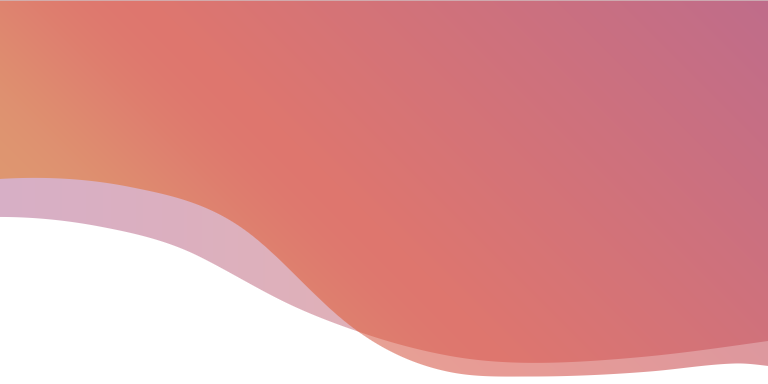
This background is drawn by a Shadertoy shader. Its source:

```glsl
// Diagonal sunset gradient above two crossing waves on a white ground.

// Colours
const vec3 WHITE        = vec3(1.0);
const vec3 ORANGE       = vec3(0.871, 0.588, 0.439);
const vec3 CORAL        = vec3(0.871, 0.463, 0.431);
const vec3 MAUVE        = vec3(0.749, 0.424, 0.541);
const vec3 LILAC        = vec3(0.843, 0.686, 0.776);
const vec3 DUSTY_PINK   = vec3(0.878, 0.690, 0.720);
const vec3 TOP_LINE     = vec3(0.810, 0.730, 0.740);

// Positions, in canvas heights
const float ORANGE_STOP = -1.47;
const float CORAL_STOP  = -0.635;
const float MAUVE_STOP  = 1.0;
const float CROSSING_X  = 0.943;
const float LINE_WIDTH  = 0.002;
const float VEIL        = 0.27;   // whitening where the front wave dips lower

// Wave knots: x, height, slope
const int KNOTS = 9;
const vec3 FRONT_WAVE[KNOTS] = vec3[KNOTS](
    vec3(0.000, 0.534, 0.06),  vec3(0.339, 0.513, -0.20),
    vec3(0.651, 0.391, -0.77), vec3(0.872, 0.185, -0.88),
    vec3(1.172, 0.031, -0.20), vec3(1.380, 0.0195, 0.00),
    vec3(1.693, 0.0326, 0.08), vec3(1.914, 0.0534, 0.03),
    vec3(2.000, 0.047, -0.12));
const vec3 BACK_WAVE[KNOTS] = vec3[KNOTS](
    vec3(0.000, 0.435, 0.00),  vec3(0.260, 0.410, -0.19),
    vec3(0.521, 0.331, -0.50), vec3(0.755, 0.207, -0.47),
    vec3(0.943, 0.133, -0.34), vec3(1.172, 0.073, -0.18),
    vec3(1.393, 0.055, 0.00),  vec3(1.667, 0.070, 0.09),
    vec3(2.000, 0.112, 0.14));

// Cubic Hermite curve through the knots
float waveHeight(float x, vec3 knots[KNOTS]) {
    vec3 a = knots[0];
    vec3 b = knots[1];
    for (int i = 1; i < KNOTS - 1; i++) {
        if (x >= knots[i].x) {
            a = knots[i];
            b = knots[i + 1];
        }
    }
    float span = b.x - a.x;
    float t = (x - a.x) / span;
    float s = 1.0 - t;
    return a.y * s * s * (1.0 + 2.0 * t) + b.y * t * t * (3.0 - 2.0 * t)
         + span * t * s * (a.z * s - b.z * t);
}

// Smooth coverage of the side where the field is positive
float coverage(float field) {
    float pixel = length(vec2(dFdx(field), dFdy(field)));
    return clamp(0.5 + field / max(pixel, 1e-6), 0.0, 1.0);
}

// Three-stop gradient running toward the upper right
vec3 sunset(vec2 p) {
    float along = p.x + p.y - 2.0;
    vec3 warm = mix(ORANGE, CORAL, smoothstep(0.0, 1.0,
        clamp((along - ORANGE_STOP) / (CORAL_STOP - ORANGE_STOP), 0.0, 1.0)));
    return mix(warm, MAUVE,
        clamp((along - CORAL_STOP) / (MAUVE_STOP - CORAL_STOP), 0.0, 1.0));
}

void mainImage(out vec4 fragColor, in vec2 fragCoord) {
    vec2 p = fragCoord / iResolution.xy * vec2(2.0, 1.0);

    float aboveFront = coverage(p.y - waveHeight(p.x, FRONT_WAVE));
    float aboveBack = coverage(p.y - waveHeight(p.x, BACK_WAVE));

    // Back wave on white, then the gradient with its veiled lower strip
    vec3 backColor = mix(LILAC, DUSTY_PINK, clamp(p.x / CROSSING_X, 0.0, 1.0));
    vec3 color = mix(WHITE, backColor, aboveBack);
    vec3 sky = sunset(p);
    vec3 front = mix(mix(sky, WHITE, VEIL), sky, aboveBack);
    color = mix(color, front, aboveFront);

    // Pale hairline along the top
    float pixelHeight = 1.0 / iResolution.y;
    float line = clamp((p.y + 0.5 * pixelHeight - 1.0 + LINE_WIDTH) / pixelHeight, 0.0, 1.0);
    color = mix(color, TOP_LINE, line);

    fragColor = vec4(color, 1.0);
}
```
